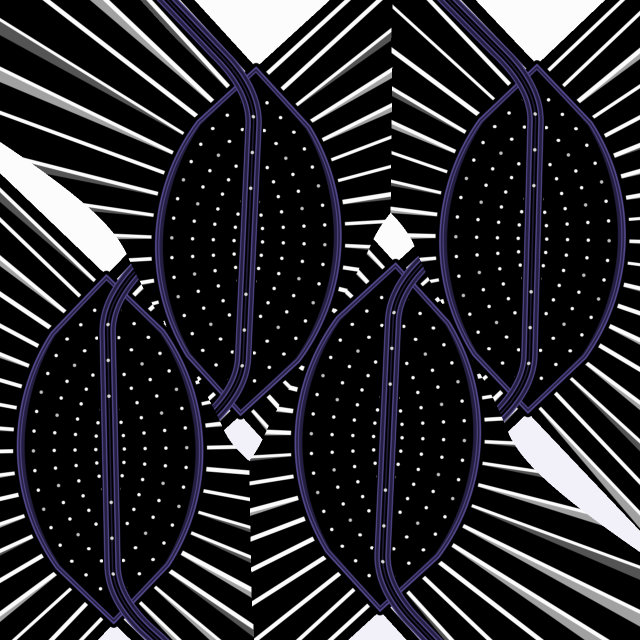
This pattern is drawn by a Shadertoy shader. Its source:

```glsl
// Four pointed seed pods with violet rims, curved spines and rows of dots.
// Each point belongs to its nearest pod; white rays leave each rim along its
// normals until they meet the next cell, and the tips open into white wedges.

#define HALF_HEIGHT 0.2721
#define ARC_RADIUS 0.3281
#define ARC_SHIFT 0.1836
#define RAY_STEP 0.0335
#define RAY_WIDTH 0.0027
#define DOT_STEP 0.0325
#define DOT_SIZE 0.0027
#define SPINE_WIDTH 0.0118
#define BEND_START 0.182
#define BEND_LENGTH 0.104

const float DIAGONAL = 0.70711;
const vec3 WHITE = vec3(0.99);
const vec3 LAVENDER = vec3(0.95, 0.945, 0.975);
const vec3 VIOLET = vec3(0.33, 0.29, 0.56);
const vec3 DUSK = vec3(0.14, 0.12, 0.25);

// Centre x, centre y and lean of each pod
const vec3 PODS[4] = vec3[4](
    vec3(0.388, 0.623, 0.045), vec3(0.832, 0.627, 0.026),
    vec3(0.172, 0.298, -0.021), vec3(0.606, 0.317, 0.045));

float hash(vec2 p) {
    return fract(sin(dot(p, vec2(127.1, 311.7))) * 4375.85);
}

float cover(float d) {
    return clamp(0.5 - d * iResolution.y, 0.0, 1.0);
}

float line(float d, float halfWidth) {
    return cover(abs(d) - halfWidth);
}

// Two arcs trimmed by a diamond, with a true distance beyond the tips
float podDistance(vec2 p) {
    vec2 q = abs(p);
    if (q.y - q.x > HALF_HEIGHT) return length(q - vec2(0.0, HALF_HEIGHT));
    float arc = length(q + vec2(ARC_SHIFT, 0.0)) - ARC_RADIUS;
    return max(arc, (q.x + q.y - HALF_HEIGHT) * DIAGONAL);
}

// Signed offset from the nearest normal (x) and its index (y)
vec2 nearestNormal(vec2 p) {
    vec2 v = abs(p) + vec2(ARC_SHIFT, 0.0);
    float strip = (v.y - v.x) * DIAGONAL;
    bool straight = strip > 0.0;
    float along = straight ? ARC_RADIUS * 0.7854 + strip
                           : ARC_RADIUS * atan(v.y, v.x);
    float index = round(along / RAY_STEP);
    float spread = straight ? 1.0 : length(v) / ARC_RADIUS;
    return vec2((along - index * RAY_STEP) * spread, index);
}

// Distance across the spine, which bows out sideways at both ends
float spineOffset(vec2 p) {
    float t = max(abs(p.y) - BEND_START, 0.0);
    float m = min(t, BEND_LENGTH);
    float bend = 5.0 * (2.0 * t * m - m * m);
    return (p.x + bend) / sqrt(1.0 + 100.0 * m * m);
}

// Wedges at the tips; rays with grey shades elsewhere
vec3 outside(vec2 p, float d, float seed) {
    vec2 q = abs(p);
    float start = cover(0.007 - d);
    if (q.y - q.x > HALF_HEIGHT) return (p.y > 0.0 ? WHITE : LAVENDER) * start;
    vec2 ray = nearestNormal(p);
    float h = hash(vec2(ray.y + 3.0 * seed, sign(p.x) + 2.0 * sign(p.y)));
    float width = RAY_WIDTH * (0.85 + 0.5 * hash(vec2(h, seed)));
    float below = -ray.x * (p.y < 0.0 ? -1.0 : 1.0);
    float shadeWidth = step(0.45, h) * 0.055 * d;
    float shade = cover(below - width - shadeWidth) * cover(-below);
    vec3 col = vec3(h > 0.78 ? 0.63 : 0.33) * shade;
    return mix(col, WHITE, line(ray.x, width)) * start;
}

// Dots on the inward normals, and the violet rim
vec3 inside(vec2 p, float d, float spine) {
    vec2 normal = nearestNormal(p);
    float depth = -d - 0.0247;
    float row = clamp(round(depth / DOT_STEP), 0.0, 3.0);
    float dotD = length(vec2(depth - row * DOT_STEP, normal.x)) - DOT_SIZE;
    float tone = 0.75 + 0.23 * step(0.15, hash(vec2(row, normal.y)));
    vec3 col = vec3(tone) * cover(dotD) * step(0.015, abs(spine));
    float rim = mix(0.011, 0.006, smoothstep(0.05, 0.25, abs(p.y)));
    return mix(col, DUSK, cover(-d - rim));
}

vec3 scene(vec2 uv) {
    // Find the nearest pod and its local frame
    float d = 1e3, seed = 0.0;
    vec2 p = vec2(0.0);
    for (int i = 0; i < 4; i++) {
        vec2 v = uv - PODS[i].xy;
        vec2 local = v + PODS[i].z * vec2(-v.y, v.x);
        if (i > 1) local.x = -local.x;
        float podD = podDistance(local);
        if (podD < d) { d = podD; p = local; seed = float(i); }
    }
    float spine = spineOffset(p);
    vec3 col = d > 0.0 ? outside(p, d, seed) : inside(p, d, spine);
    col = mix(col, VIOLET, line(d, 0.0013));
    col = mix(col, VIOLET, line(d + 0.0048, 0.0008));

    // Layered spine with paired ridges and small beads
    float u = abs(spine);
    col = mix(col, DUSK, cover(u - SPINE_WIDTH));
    col = mix(col, vec3(0.0), line(u - 0.0028, 0.0016));
    col = mix(col, VIOLET, line(u - SPINE_WIDTH, 0.0009));
    col = mix(col, VIOLET, line(u - 0.0055, 0.001));
    for (int k = 0; k < 3; k++) {
        float bead = length(vec2(u, abs(p.y) - 0.083 - 0.056 * float(k)));
        col = mix(col, vec3(0.85), cover(bead - DOT_SIZE));
    }
    return col;
}

void mainImage(out vec4 fragColor, in vec2 fragCoord) {
    // Four samples smooth the seams between cells
    vec3 sum = vec3(0.0);
    for (int k = 0; k < 4; k++) {
        vec2 jitter = vec2(k % 2, k / 2) * 0.5 - 0.25;
        sum += scene((fragCoord + jitter) / iResolution.y);
    }
    fragColor = vec4(sum * 0.25, 1.0);
}
```
